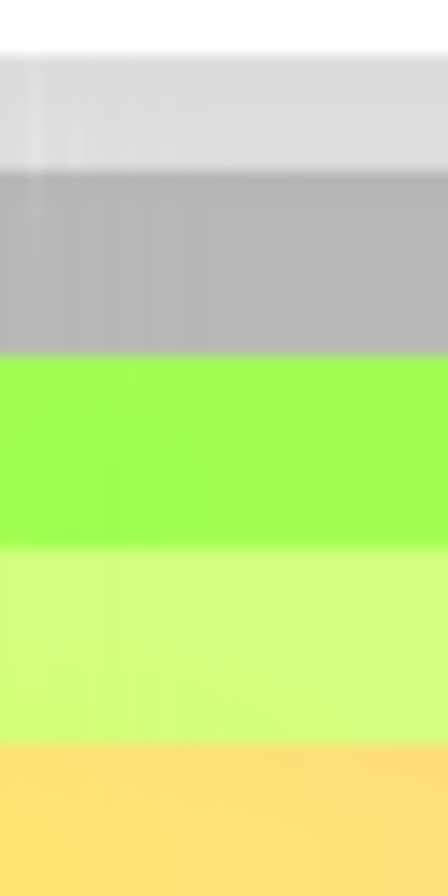
Reproduce this background procedurally as a Shadertoy shader.

```glsl
float hash(float n) {
    n = fract(n * 0.1031);
    n *= n + 33.33;
    return fract(n * (n + n));
}

float noise(float x) {
    float cell = floor(x);
    return mix(hash(cell), hash(cell + 1.0), smoothstep(0.0, 1.0, x - cell));
}

// Soft step from one band to the next, centred on the edge
float bandEdge(float y, float edge) {
    return smoothstep(edge - 0.012, edge + 0.012, y);
}

// Thin vertical streak that fades out at both ends
float streak(vec2 uv, vec2 center, vec2 size) {
    vec2 d = (uv - center) / size;
    return exp(-dot(d, d));
}

void mainImage(out vec4 fragColor, in vec2 fragCoord) {
    vec2 uv = fragCoord / iResolution.xy;

    // Faint warm-to-cool drift inside the coloured bands
    vec3 amber = mix(vec3(1.0, 0.894, 0.45), vec3(1.0, 0.875, 0.472), uv.x);
    amber.g -= 0.015 * smoothstep(0.06, 0.17, uv.y);
    vec3 paleLime = vec3(0.825, 1.0, 0.495);
    paleLime.b -= 0.03 * (1.0 - uv.x) * (1.0 - smoothstep(0.17, 0.32, uv.y));
    vec3 lime = vec3(0.64, 1.0, 0.31);
    lime.r -= 0.02 * streak(uv, vec2(0.2, 0.43), vec2(0.25, 0.12));
    vec3 gray = vec3(0.72 - 0.015 * smoothstep(0.76, 0.81, uv.y));
    vec3 silver = vec3(0.868 - 0.012 * smoothstep(0.82, 0.93, uv.y));

    // Bands stacked from the bottom up
    vec3 color = mix(amber, paleLime, bandEdge(uv.y, 0.169));
    color = mix(color, lime, bandEdge(uv.y, 0.387));
    color = mix(color, gray, bandEdge(uv.y, 0.602));
    color = mix(color, silver, bandEdge(uv.y, 0.809));
    color = mix(color, vec3(1.0), bandEdge(uv.y, 0.938));

    // Light streaks near the upper left
    color += 0.025 * streak(uv, vec2(0.08, 0.84), vec2(0.018, 0.09));
    color += 0.018 * streak(uv, vec2(0.17, 0.835), vec2(0.015, 0.04));

    // Barely visible vertical grain, stronger on the left
    color += 0.006 * (noise(uv.x * 24.0) - 0.5) * (1.0 - smoothstep(0.2, 0.7, uv.x));

    fragColor = vec4(clamp(color, 0.0, 1.0), 1.0);
}
```
